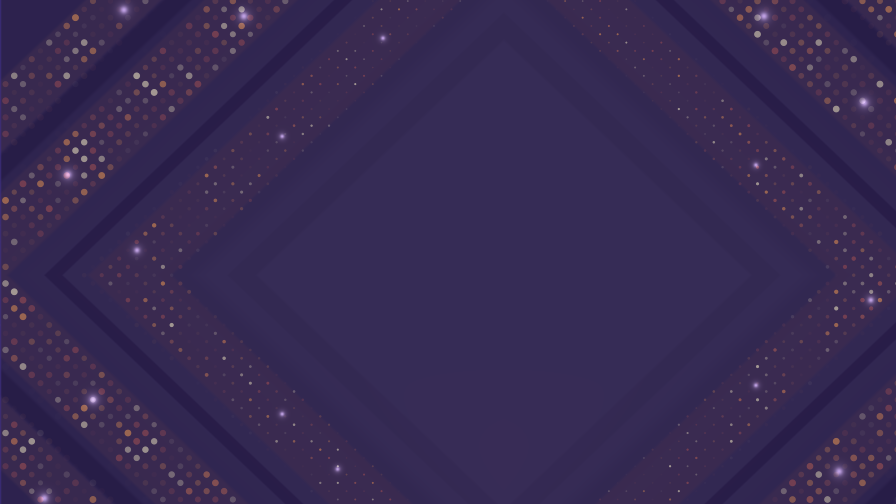
A Shadertoy shader for this background:

```glsl
const float SLOPE = 0.95; // steepness of the diamond sides

float hash(vec2 p) {
    p = fract(p * vec2(0.1031, 0.1137));
    p += dot(p, p.yx + 33.33);
    return fract((p.x + p.y) * p.x * 7.31);
}

float gradientNoise(vec2 p) {
    vec2 cell = floor(p), f = p - cell, w = f * f * (3.0 - 2.0 * f);
    vec4 corner;
    for (int i = 0; i < 4; i++) {
        vec2 o = vec2(i & 1, i >> 1);
        float angle = 6.2832 * hash(cell + o + 40.0);
        corner[i] = dot(vec2(cos(angle), sin(angle)), f - o);
    }
    vec2 rows = mix(corner.xz, corner.yw, w.x);
    return mix(rows.x, rows.y, w.y);
}

float diamond(vec2 p) {
    return abs(p.x) + abs(p.y) / SLOPE;
}

// 1 between the two distances, with edges of the given softness
float band(float d, float inner, float outer, float soft) {
    return smoothstep(inner - soft, inner + soft, d)
         * (1.0 - smoothstep(outer - soft, outer + soft, d));
}

float dottedBands(float d, float soft) {
    return band(d, 0.66, 0.825, soft) + band(d, 0.985, 1.17, soft)
         + band(d, 1.255, 1.405, soft);
}

// Staggered lattice of dots following the sides: colour and coverage
vec4 dots(vec2 p, float pixel) {
    const float STEP = 0.0347;
    vec2 id = round(vec2(p.x + p.y / SLOPE, p.x - p.y / SLOPE) / STEP);
    vec2 centre = 0.5 * STEP * vec2(id.x + id.y, (id.x - id.y) * SLOPE);
    float d = diamond(centre);
    float tone = hash(id + 90.0), glow = hash(id.yx + 151.0);
    float patches = gradientNoise(centre * 9.0 + 20.0);

    float outerBand = smoothstep(0.88, 0.95, d);
    float side = smoothstep(0.25, 0.8, abs(centre.x));
    float radius = mix(mix(0.0018, 0.0042, side), 0.0062, outerBand);
    radius *= 0.8 + 0.3 * glow;

    vec3 color = mix(vec3(0.47, 0.25, 0.32), vec3(0.64, 0.42, 0.32), smoothstep(0.2, 0.6, tone));
    color = mix(color, vec3(0.68, 0.64, 0.60), step(0.74, tone));
    float strength = clamp(0.15 + 0.8 * glow * glow + 0.6 * patches, 0.08, 0.9);
    float cover = 1.0 - smoothstep(radius - pixel * 0.6, radius + pixel * 0.6, length(p - centre));
    return vec4(color, cover * strength * dottedBands(d, 0.012));
}

// Soft halo with a bright core, at a distance d along a diamond side
float glint(vec2 p, vec2 quadrant, float x, float d, float size) {
    float r = length(p - quadrant * vec2(x, (d - x) * SLOPE)) / size;
    return 0.6 * exp(-r * r * 5.0) + 0.25 * exp(-r * r);
}

float glints(vec2 p) {
    float sum = 0.0;
    for (int i = 0; i < 4; i++) {
        vec2 q = vec2(i & 1, i >> 1) * 2.0 - 1.0;
        float left = step(q.x, 0.0), top = step(0.0, q.y);
        // Inner band
        sum += left * glint(p, q, 0.285 - 0.045 * q.y, 0.735, 0.009);
        sum += glint(p, q, 0.47 + 0.03 * q.x, 0.73, 0.009);
        sum += step(q.x * q.y, 0.0) * glint(p, q, 0.728, 0.78, 0.012);
        // Outer bands
        sum += top * glint(p, q, 0.516, 1.057, 0.016);
        sum += glint(p, q, 0.765 - 0.075 * q.x + 0.025 * q.y, 1.075, 0.016);
        sum += left * glint(p, q, 0.833 - 0.079 * q.y, 1.343 - 0.035 * q.y, 0.016);
    }
    return sum;
}

void mainImage(out vec4 fragColor, in vec2 fragCoord) {
    float pixel = 1.0 / iResolution.y;
    vec2 uv = fragCoord * pixel;
    vec2 p = uv - vec2(0.5 * iResolution.x / iResolution.y + 0.111, 0.454);
    float d = diamond(p);

    // Violet ground, warmer below and darker outwards
    vec3 color = mix(vec3(0.212, 0.172, 0.336), vec3(0.175, 0.135, 0.305), smoothstep(0.4, 1.4, d));
    color += vec3(0.012, 0.0, 0.004) * smoothstep(0.35, 0.0, uv.y) * smoothstep(0.7, 0.2, d);

    // Central frame and the shadow round its panel
    color -= vec3(0.010, 0.009, 0.012) * band(d, 0.491, 0.549, 0.004);
    color -= vec3(0.012, 0.012, 0.014) * band(d, 0.61, 0.67, 0.035);

    // Tinted bands and dark stripes between them
    color = mix(color, vec3(0.235, 0.168, 0.312), 0.75 * dottedBands(d, 0.006));
    color = mix(color, vec3(0.150, 0.105, 0.275), 0.8 * band(d, 0.876, 0.912, 0.003));
    color = mix(color, vec3(0.145, 0.105, 0.270), 0.75 * band(d, 1.195, 1.25, 0.006));

    vec4 dot = dots(p, pixel);
    color = mix(color, dot.rgb, dot.a);
    color += vec3(0.62, 0.55, 0.68) * glints(p);

    // Thin bright rim on the left
    color = mix(color, vec3(0.24, 0.18, 0.50), 0.7 * (1.0 - smoothstep(0.001, 0.004, uv.x)));
    fragColor = vec4(color, 1.0);
}
```
